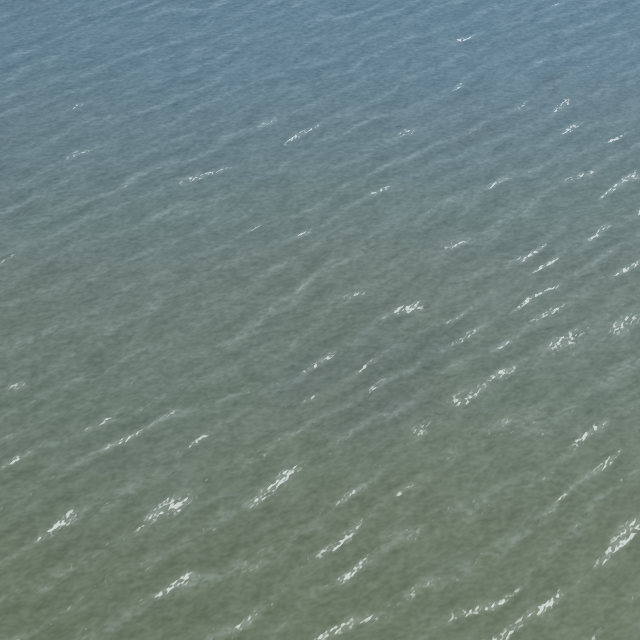
Reproduce this texture procedurally as a Shadertoy shader.

```glsl
// Wind-rippled shallow water seen obliquely from above: blue far off, olive near.
// A perspective plane carries warped wave trains, thin wisps and cross ripples of
// gradient noise; speckled foam gathers on the crests, mostly at the lower right.

const vec3 FAR_BLUE    = vec3(0.412, 0.525, 0.595);
const vec3 MID_TEAL    = vec3(0.440, 0.505, 0.490);
const vec3 NEAR_OLIVE  = vec3(0.435, 0.483, 0.412);
const vec3 SKY_GLINT   = vec3(0.59, 0.66, 0.69);
const vec3 WEED_SHADE  = vec3(0.39, 0.43, 0.46);
const vec3 FOAM_WHITE  = vec3(0.90, 0.92, 0.92);

const float HORIZON     = 2.4;   // height of the vanishing line, in canvases
const float CREST_SLANT = 0.275; // turn of the crests on the water plane
const float WAVE_COUNT  = 70.0;  // wave density across the crests
const float ALONG_SCALE = 28.0;  // feature density along the crests
const float SWELL_LIGHT = 0.042;
const float RIPPLE_LIGHT = 0.085;
const float WISP_LIGHT  = 0.22;
const float TAU = 6.2831853;

vec2 hashGradient(vec2 cell) {
    vec3 p = fract(cell.xyx * vec3(0.1031, 0.1030, 0.0973));
    p += dot(p, p.yzx + 33.33);
    float angle = TAU * fract((p.x + p.y) * p.z);
    return vec2(cos(angle), sin(angle));
}

// Gradient noise, roughly -1 to 1
float noise(vec2 p) {
    vec2 i = floor(p), f = fract(p);
    vec2 u = f * f * f * (f * (f * 6.0 - 15.0) + 10.0);
    float a = dot(hashGradient(i), f);
    float b = dot(hashGradient(i + vec2(1, 0)), f - vec2(1, 0));
    float c = dot(hashGradient(i + vec2(0, 1)), f - vec2(0, 1));
    float d = dot(hashGradient(i + vec2(1, 1)), f - vec2(1, 1));
    return 1.4 * mix(mix(a, b, u.x), mix(c, d, u.x), u.y);
}

// Canvas position to (along crest, across crest), one wave per unit across
vec2 waterPlane(vec2 uv) {
    float depth = 1.0 / (HORIZON - uv.y);
    float side = (uv.x - 0.5) * depth;
    return vec2(ALONG_SCALE * (side + CREST_SLANT * depth),
                WAVE_COUNT * (depth - CREST_SLANT * side));
}

vec3 waterColour(vec2 uv) {
    float height = uv.y + 0.06 * noise(uv * 2.5 + 4.0);
    vec3 colour = mix(NEAR_OLIVE, MID_TEAL, smoothstep(0.0, 0.68, height));
    colour = mix(colour, FAR_BLUE, smoothstep(0.5, 1.02, height));
    return colour + 0.022 * (uv.x - 0.5);
}

// Strokes along the crests, flatter ones across them, and a fine chop
float ripples(vec2 q) {
    float strokes = noise(vec2(q.x * 1.5, q.y * 4.0) + 31.0);
    float cross1 = noise(vec2(q.x * 2.0 - q.y, q.y * 5.0 + q.x * 2.0) + 53.0);
    float cross2 = noise(vec2(q.x * 4.0 - q.y * 2.5, q.y * 8.0 + q.x * 6.0) + 71.0);
    float chop = noise(vec2(q.x * 8.0 - q.y * 3.0, q.y * 13.0 + q.x * 6.0) + 37.0);
    return 0.30 * strokes + 0.28 * cross1 + 0.34 * cross2 + 0.30 * chop;
}

// Thin broken lines where ridged noise crosses zero
float wisps(vec2 q) {
    float ridge = 1.0 - abs(noise(vec2(q.x * 0.55, q.y * 1.5) + 61.0));
    float gaps = smoothstep(-0.1, 0.6, noise(q * vec2(0.8, 1.3) + 15.0));
    return pow(max(ridge, 0.0), 9.0) * gaps;
}

// Foam on the crests: x is the soft froth, y the bright broken flecks
vec2 foam(vec2 uv, vec2 q, float crest) {
    float bias = mix(-0.40, 0.20, smoothstep(0.1, 1.35, uv.x * 0.65 + 1.0 - uv.y));
    float patches = noise(vec2(q.x * 0.9, q.y * 0.9) + 113.0) + bias;
    float froth = crest * smoothstep(0.0, 0.60, patches);
    float grain = 0.75 * noise(vec2(q.x * 6.0 - q.y * 2.0, q.y * 8.0) + 7.0)
                + 0.75 * noise(q * vec2(12.0, 14.0) + 19.0);
    float flecks = smoothstep(0.05, 0.60, grain + 0.40 * froth - 0.15);
    return vec2(froth, flecks * smoothstep(0.12, 0.75, froth));
}

void mainImage(out vec4 fragColor, in vec2 fragCoord) {
    vec2 uv = fragCoord / iResolution.xy;
    vec2 q = waterPlane(uv);

    // Wave train with wandering, uneven crests
    float phase = q.y + 0.70 * noise(q * vec2(0.22, 0.35))
                + 0.28 * noise(q * vec2(0.8, 0.9) + 9.0)
                + 0.07 * noise(q * vec2(3.0, 3.0) + 5.0);
    float wave = 0.5 + 0.5 * cos(TAU * phase + 0.6 * sin(TAU * phase));
    float strength = clamp(0.50 + 0.80 * noise(q * vec2(0.4, 0.7) + 23.0), 0.1, 1.0);
    float crest = wave * wave * wave;
    float ripple = ripples(q);

    // Body colour with drifting dark weed patches
    vec3 colour = waterColour(uv);
    float weed = noise(uv * vec2(3.0, 4.5) + 2.7)
               + 0.5 * noise(q * vec2(0.5, 1.2) + 41.0);
    float midBand = smoothstep(0.15, 0.5, uv.y) * (1.0 - 0.5 * uv.x);
    colour = mix(colour, WEED_SHADE, 0.50 * midBand * smoothstep(0.25, 0.95, weed));

    // Swell shading, ripples, sky glints and wisps
    colour += SWELL_LIGHT * strength * (wave - 0.5) + RIPPLE_LIGHT * ripple;
    float glint = strength * crest * wave * smoothstep(-0.30, 0.50, ripple);
    colour = mix(colour, SKY_GLINT, 0.38 * glint);
    colour = mix(colour, SKY_GLINT, WISP_LIGHT * wisps(q + 0.15 * ripple));

    // Froth, bright flecks and scattered sparkles
    vec2 whitecap = foam(uv, q, crest);
    colour = mix(colour, FOAM_WHITE, 0.13 * whitecap.x);
    colour = mix(colour, FOAM_WHITE, 0.75 * whitecap.y);
    float sparkle = smoothstep(0.50, 0.85, noise(q * vec2(9.0, 10.0) + 87.0))
                  * smoothstep(0.25, 0.8, wave) * smoothstep(0.7, 0.0, uv.y - 0.3 * uv.x);
    colour = mix(colour, FOAM_WHITE, 0.28 * sparkle);

    fragColor = vec4(clamp(colour, 0.0, 1.0), 1.0);
}
```
